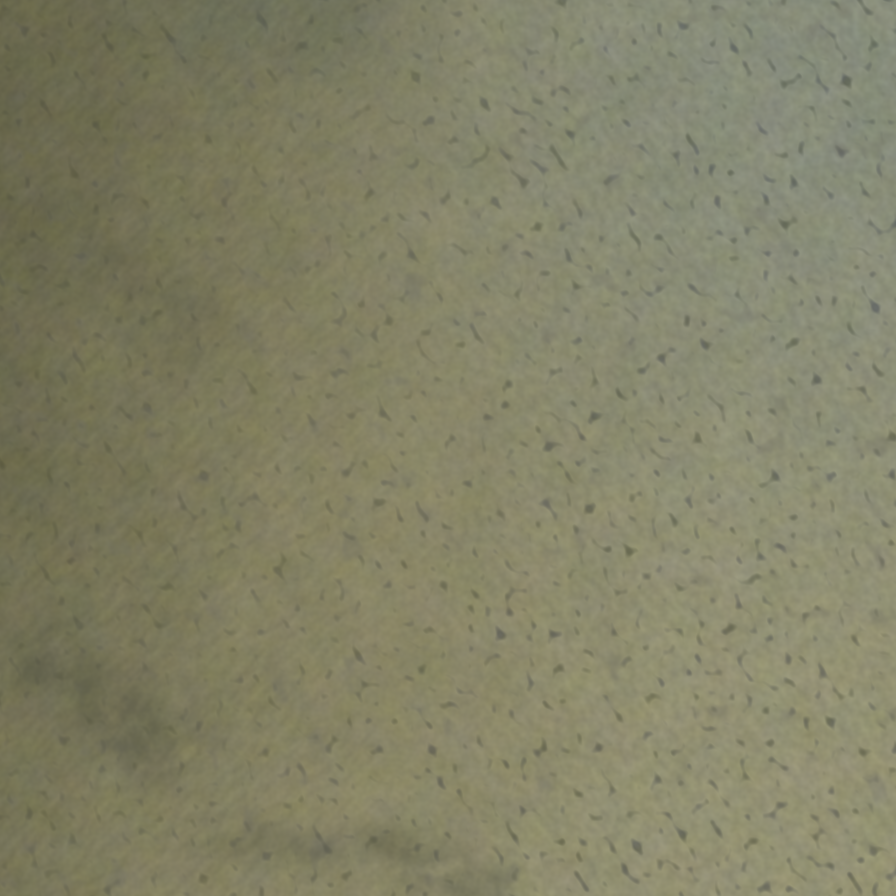
Reproduce this texture procedurally as a Shadertoy shader.

```glsl
// Weathered olive-tan stone: soft diagonal shading, fine dark specks and faint smudges.

// Unit gradient vector for a lattice cell.
vec2 cellGradient(vec2 cell, float seed) {
    vec3 p = fract(vec3(cell.xyx + seed * 7.31) * vec3(0.1031, 0.1030, 0.0973));
    p += dot(p, p.yzx + 33.33);
    float angle = 6.28318 * fract((p.x + p.y) * p.z);
    return vec2(cos(angle), sin(angle));
}

// Gradient noise, roughly -0.7 to 0.7.
float gradientNoise(vec2 p, float seed) {
    vec2 cell = floor(p), f = fract(p);
    vec2 w = f * f * f * (f * (f * 6.0 - 15.0) + 10.0);
    float a = dot(cellGradient(cell, seed), f);
    float b = dot(cellGradient(cell + vec2(1, 0), seed), f - vec2(1, 0));
    float c = dot(cellGradient(cell + vec2(0, 1), seed), f - vec2(0, 1));
    float d = dot(cellGradient(cell + vec2(1, 1), seed), f - vec2(1, 1));
    return mix(mix(a, b, w.x), mix(c, d, w.x), w.y);
}

// Layered noise for cloudy patches.
float cloud(vec2 p, float seed) {
    float sum = 0.0, weight = 1.0;
    for (int i = 0; i < 4; i++) {
        sum += weight * gradientNoise(p, seed + float(i));
        p = mat2(1.6, 1.2, -1.2, 1.6) * p;
        weight *= 0.55;
    }
    return sum;
}

// Noise whose grains are stretched along a direction.
float stretchedNoise(vec2 p, float angle, float frequency, float stretch, float seed) {
    vec2 along = vec2(cos(angle), sin(angle));
    vec2 q = vec2(dot(p, along) / stretch, dot(p, vec2(-along.y, along.x)));
    return gradientNoise(q * frequency, seed);
}

// Soft smear around the segment from a to b.
float smear(vec2 p, vec2 a, vec2 b, float radius) {
    vec2 ab = b - a;
    float t = clamp(dot(p - a, ab) / dot(ab, ab), 0.0, 1.0);
    float d = length(p - a - ab * t) / radius;
    return exp(-d * d);
}

// Broad colour: dark olive on the left, pale tan right, cool grey in the upper right.
vec3 groundColor(vec2 p) {
    const vec3 darkOlive = vec3(0.39, 0.385, 0.285);
    const vec3 olive = vec3(0.47, 0.46, 0.345);
    const vec3 tan_ = vec3(0.537, 0.522, 0.400);
    const vec3 paleTan = vec3(0.578, 0.570, 0.453);
    const vec3 coolGrey = vec3(0.525, 0.550, 0.487);
    float light = 0.83 * p.x + 0.22 * (1.0 - p.y) + 0.07 * cloud(p * 3.0, 11.0);
    vec3 color = mix(darkOlive, olive, smoothstep(-0.08, 0.28, light));
    color = mix(color, tan_, smoothstep(0.2, 0.52, light));
    color = mix(color, paleTan, smoothstep(0.45, 0.88, light));
    float cool = smoothstep(0.75, 0.0, length((p - vec2(0.93, 0.98)) * vec2(1.0, 0.9)));
    color = mix(color, coolGrey, 0.9 * cool);
    float coolTop = smear(p, vec2(0.24, 1.0), vec2(0.36, 1.0), 0.09);
    return mix(color, vec3(0.40, 0.42, 0.35), 0.55 * coolTop);
}

// Dark smudges running down to the right, broken up by noise.
float smudges(vec2 p) {
    float marks = smear(p, vec2(0.05, 0.26), vec2(0.18, 0.17), 0.045);
    marks += 0.8 * smear(p, vec2(0.44, 0.05), vec2(0.54, 0.00), 0.035);
    marks += 0.6 * smear(p, vec2(0.24, 0.06), vec2(0.38, 0.05), 0.03);
    marks += 0.5 * smear(p, vec2(0.08, 0.75), vec2(0.23, 0.63), 0.05);
    return marks * clamp(0.65 + 0.9 * cloud(p * 22.0, 23.0), 0.0, 1.2);
}

void mainImage(out vec4 fragColor, in vec2 fragCoord) {
    vec2 p = fragCoord / iResolution.xy;
    vec3 color = groundColor(p);

    // Faint mottling and slight colour drift.
    color *= 1.0 + 0.035 * cloud(p * 14.0, 31.0);
    color += vec3(0.012, 0.0, 0.008) * cloud(p * 18.0, 41.0);
    color += vec3(0.007, 0.005, -0.022) * cloud(p * 26.0, 47.0);

    // Fine grain: upward streaks on the left, downward ones on the right.
    float side = smoothstep(0.25, 0.65, p.x);
    float rising = stretchedNoise(p, 0.8, 115.0, 2.2, 53.0);
    float falling = stretchedNoise(p, -0.9, 105.0, 1.4, 59.0);
    color *= 1.0 + 0.075 * mix(rising, falling, side);
    color *= 1.0 + 0.035 * gradientNoise(p * 170.0, 61.0);

    // Scattered soft specks, stronger toward the lower right.
    float speckNoise = stretchedNoise(p, -1.0, 82.0, 1.35, 67.0);
    float density = 0.12 * gradientNoise(p * 11.0, 71.0);
    float specks = smoothstep(0.22, 0.62, speckNoise + density);
    float strength = mix(0.13, 0.25, smoothstep(0.15, 0.75, p.x + 0.3 * (0.5 - p.y)));
    vec3 speckTint = mix(vec3(1.0, 0.95, 1.0), vec3(1.05, 1.0, 0.7),
                         smoothstep(-0.2, 0.2, gradientNoise(p * 30.0, 73.0)));
    color *= 1.0 - strength * specks * speckTint;

    // Larger grey-violet stains.
    float stains = smoothstep(0.28, 0.6, gradientNoise(p * 27.0, 79.0) + 0.3 * speckNoise);
    color = mix(color, vec3(0.43, 0.425, 0.385), 0.32 * stains);

    color = mix(color, vec3(0.31, 0.315, 0.255), 0.5 * clamp(smudges(p), 0.0, 1.0));
    fragColor = vec4(clamp(color, 0.0, 1.0), 1.0);
}
```
